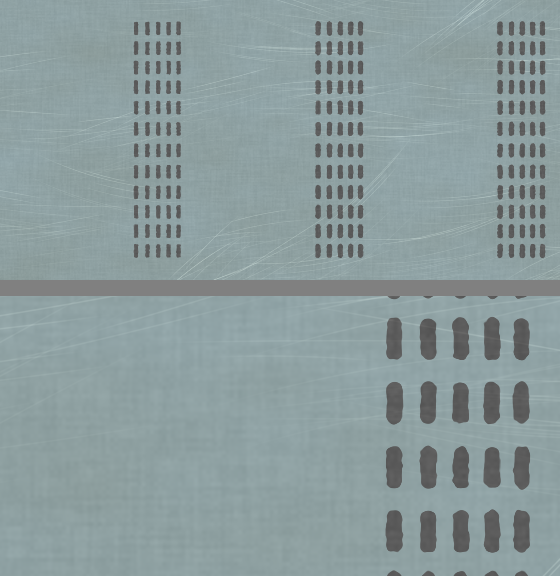
Top: the whole. Bottom: its middle third, enlarged.
Reproduce this pattern procedurally as a WebGL 1 fragment shader.

```glsl
precision highp float;

// Three groups of dark upright slots, 5 across and 12 down, on blue-grey cloth.
// Slots are rounded boxes on a slightly uneven grid with rough edges; the cloth
// is stretched noise for threads, crossed by tufts of fine pale curved hairs.

uniform vec2 u_resolution;

float hash(vec2 p) {
  return fract(sin(dot(p, vec2(12.9898, 78.233))) * 43758.5453);
}

float noise(vec2 p) {
  vec2 i = floor(p), f = fract(p);
  f = f * f * (3.0 - 2.0 * f);
  return mix(mix(hash(i), hash(i + vec2(1.0, 0.0)), f.x),
             mix(hash(i + vec2(0.0, 1.0)), hash(i + vec2(1.0, 1.0)), f.x), f.y);
}

float roundedBox(vec2 p, vec2 halfSize, float radius) {
  vec2 q = abs(p) - halfSize + radius;
  return length(max(q, 0.0)) + min(max(q.x, q.y), 0.0) - radius;
}

// Signed distance to the nearest slot, in canvas heights
float slotDistance(vec2 p) {
  float group = clamp(floor((p.x - 0.562) / 0.65 + 0.5), 0.0, 2.0);
  p.x -= 0.486 + 0.65 * group;
  float column = clamp(floor(p.x / 0.038 + 0.5), 0.0, 4.0);
  float row = clamp(floor((p.y - 0.099) / 0.0731 + 0.5), 0.0, 11.0);
  // Columns close up to the right, rows drift in a slow wave
  vec2 center = vec2(0.0415 * column - 0.0009 * column * column,
                     0.099 + 0.0731 * row + 0.0052 * sin((row - 5.5) * 0.8));
  float wide = min(group, 1.0);
  float halfWidth = mix(0.0076, 0.0094, wide);
  return roundedBox(p - center, vec2(halfWidth, mix(0.0240, 0.0252, wide)),
                    halfWidth * mix(0.65, 1.0, wide));
}

// Light gathered from tufts of nearly parallel curved hairs
float hairs(vec2 p, float pixel) {
  float light = 0.0;
  for (int t = 0; t < 36; t++) {
    float id = float(t) + 1.0;
    vec2 root = vec2(hash(vec2(id, 1.7)) * 2.2 - 0.1, hash(vec2(id, 5.3)) * 1.1 - 0.05);
    float steep = step(0.68, hash(vec2(id, 9.1)));
    float angle = mix(-0.25, 0.25, hash(vec2(id, 3.9))) + 0.5 * steep;
    float bend = (hash(vec2(id, 7.7)) - 0.5) * 0.9;
    float c = cos(angle), s = sin(angle);
    vec2 q = p - root;
    q = vec2(c * q.x + s * q.y, c * q.y - s * q.x);
    for (int h = 0; h < 9; h++) {
      vec2 key = vec2(id, 20.0 + float(h));
      float a = hash(key), b = hash(key + 31.4);
      float x = q.x - (a - 0.5) * 0.3;
      float y = q.y - (b - 0.5) * 0.2 - bend * x * x - (a - 0.5) * 0.25 * x;
      float halfLength = 0.1 + 0.22 * fract(a * 7.0 + b);
      float fade = 1.0 - smoothstep(0.3, 1.0, abs(x) / halfLength);
      float line = 1.0 - smoothstep(0.0, 0.0012 + pixel * 0.5, abs(y));
      light += line * fade * (0.25 + 0.75 * b * b);
    }
  }
  return min(light, 1.6);
}

void main() {
  float pixel = 1.0 / u_resolution.y;
  vec2 p = gl_FragCoord.xy * pixel;

  // Cloth: soft mottling and crossed threads
  float mottle = 0.6 * noise(p * vec2(3.0, 5.0)) + 0.4 * noise(p * vec2(9.0, 16.0) + 7.0);
  float threads = noise(p * vec2(22.0, 190.0)) + noise(p * vec2(190.0, 22.0) + 40.0) - 1.0;
  float grain = noise(p * 210.0) - 0.5;
  vec3 color = mix(vec3(0.545, 0.610, 0.605), vec3(0.575, 0.655, 0.672), mottle);
  color += threads * 0.022 + grain * 0.018;

  // Slots, with ragged edges and a faint weave
  float d = slotDistance(p) + (noise(p * 170.0 + 13.0) - 0.5) * 0.0028;
  float slot = 1.0 - smoothstep(-0.6 * pixel, 0.6 * pixel, d);
  vec3 slotColor = vec3(0.355 + threads * 0.025 + grain * 0.03);
  color = mix(color, slotColor, slot);

  // Pale hairs lie over everything, weaker on the slots
  color += vec3(0.078, 0.076, 0.068) * hairs(p, pixel) * mix(1.0, 0.45, slot);

  gl_FragColor = vec4(color, 1.0);
}
```
